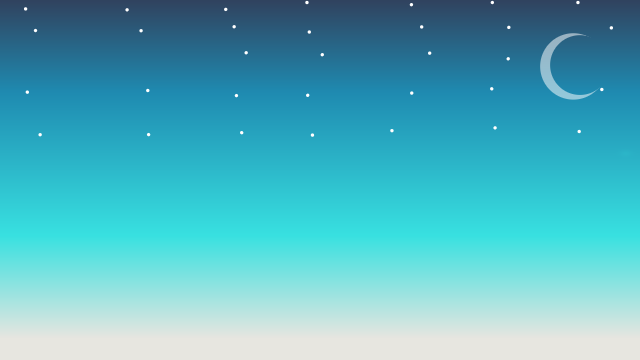
This background is drawn by a Shadertoy shader. Its source:

```glsl
#define SKY_TOP vec3(0.19, 0.26, 0.37)
#define SKY_BLUE vec3(0.12, 0.54, 0.69)
#define SKY_AQUA vec3(0.22, 0.88, 0.88)
#define SKY_SAND vec3(0.905, 0.90, 0.88)
#define MOON_CENTER vec2(1.5926, 0.8155)
#define MOON_RADIUS 0.0922
#define SHADOW_OFFSET vec2(0.0185, 0.0038)
#define SHADOW_RADIUS 0.083
#define MOON_ALPHA 0.52
#define STAR_RADIUS 0.0046
#define STAR_GRID vec2(7.0, 5.0)
#define STAR_JITTER vec2(0.22, 0.016)

float hash(vec2 p) {
    return fract(sin(dot(p, vec2(127.1, 311.7))) * 43758.5453);
}

// Coverage of a shape from its signed distance
float fill(float dist, float pixel) {
    return clamp(0.5 - dist / pixel, 0.0, 1.0);
}

float ramp(float a, float b, float x) {
    return clamp((x - a) / (b - a), 0.0, 1.0);
}

// Sky colour by depth below the top edge
vec3 skyColor(float depth) {
    vec3 color = mix(SKY_TOP, SKY_BLUE, ramp(0.0, 0.255, depth));
    color = mix(color, SKY_AQUA, ramp(0.255, 0.655, depth));
    return mix(color, SKY_SAND, ramp(0.655, 0.94, depth));
}

float crescent(vec2 p, float pixel) {
    float disc = length(p - MOON_CENTER) - MOON_RADIUS;
    float shadow = length(p - MOON_CENTER - SHADOW_OFFSET) - SHADOW_RADIUS;
    return fill(max(disc, -shadow), pixel);
}

// Jittered rows that spread apart toward the horizon
float starField(vec2 p, float aspect, float pixel) {
    float coverage = 0.0;
    for (float row = 0.0; row < STAR_GRID.y; row++) {
        float height = 0.986 - 0.051 * row - 0.0093 * row * row;
        for (float col = 0.0; col < STAR_GRID.x; col++) {
            vec2 cell = vec2(col, row);
            vec2 jitter = vec2(hash(cell), hash(cell + 19.3)) * 2.0 - 1.0;
            jitter *= STAR_JITTER;
            vec2 star = vec2((col + 0.5 + jitter.x) * aspect / STAR_GRID.x,
                             min(height + jitter.y, 0.993));
            // Leave gaps at the middle left and around the moon
            bool gap = row == 2.0 && col < 2.0;
            if (gap || length(star - MOON_CENTER) < MOON_RADIUS) continue;
            coverage = max(coverage, fill(length(p - star) - STAR_RADIUS, pixel));
        }
    }
    return coverage;
}

void mainImage(out vec4 fragColor, in vec2 fragCoord) {
    float pixel = 1.0 / iResolution.y;
    float aspect = iResolution.x * pixel;
    vec2 p = fragCoord * pixel;

    vec3 color = skyColor(1.0 - p.y);

    // Faint haze near the right edge
    vec2 haze = (p - vec2(1.738, 0.574)) / vec2(0.016, 0.009);
    color = mix(color, SKY_AQUA, 0.12 * exp(-dot(haze, haze)));

    // Moon and stars
    color = mix(color, vec3(1.0), MOON_ALPHA * crescent(p, pixel));
    color = mix(color, vec3(1.0), starField(p, aspect, pixel));

    fragColor = vec4(color, 1.0);
}
```
